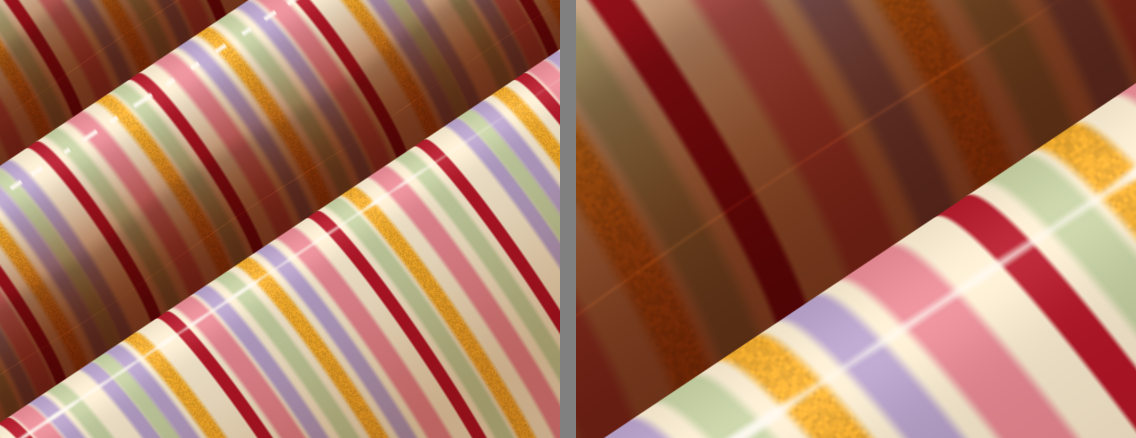
Left, the full canvas; right, a detail of the centre.
Give the GLSL for this pattern, as a Shadertoy shader.

```glsl
const vec2 ROLL_AXIS = vec2(0.832, -0.555);   // along each roll, y pointing down
const vec2 ROLL_DOWN = vec2(0.555, 0.832);    // across each roll, away from its rim
const int ROLLS = 3;
const float FIRST_RIM = -0.173;
const float ROLL_SPACING = 0.488;
const float GLOSS_DEPTH = 0.057;
const float STRIPE_SOFTNESS = 0.005;

// Stripe sequence of one repeat, in canvas heights
const int STRIPES = 25;
const float PERIOD = 1.418;
const float CENTERS[STRIPES] = float[](
    0.0, 0.043, 0.088, 0.138, 0.227, 0.263, 0.297, 0.347, 0.437, 0.490,
    0.540, 0.598, 0.655, 0.710, 0.772, 0.850, 0.900, 0.945, 1.025, 1.093,
    1.145, 1.230, 1.265, 1.300, 1.358);

const int RED = 0, PINK = 1, LILAC = 2, GREEN = 3, GOLD = 4;
const int INKS[STRIPES] = int[](
    RED, PINK, LILAC, GREEN, LILAC, GREEN, LILAC, GOLD, RED, PINK,
    LILAC, GREEN, GOLD, LILAC, PINK, RED, GREEN, GOLD, PINK, GREEN,
    RED, LILAC, GREEN, LILAC, GOLD);
const float HALF_WIDTH[5] = float[](0.0145, 0.024, 0.018, 0.019, 0.018);
const vec3 INK_COLOR[5] = vec3[](
    vec3(0.66, 0.08, 0.14), vec3(0.85, 0.50, 0.54), vec3(0.67, 0.59, 0.74),
    vec3(0.72, 0.76, 0.59), vec3(0.88, 0.62, 0.15));
const vec3 PAPER = vec3(0.91, 0.86, 0.76);
const vec3 FRONT_SHADE = vec3(0.86, 0.78, 0.70);
const vec3 REAR_SHADE = vec3(0.66, 0.39, 0.24);

float hash(vec2 p) {
    p = fract(p * vec2(0.1031, 0.1137));
    p += dot(p, p.yx + 33.33);
    return fract((p.x + p.y) * p.x * 7.31);
}

float noise(vec2 p) {
    vec2 i = floor(p), f = fract(p);
    f = f * f * (3.0 - 2.0 * f);
    return mix(mix(hash(i), hash(i + vec2(1, 0)), f.x),
               mix(hash(i + vec2(0, 1)), hash(i + vec2(1, 1)), f.x), f.y);
}

float band(float distanceToCenter, float halfWidth, float blur) {
    return 1.0 - smoothstep(halfWidth - blur, halfWidth + blur, distanceToCenter);
}

// Printed stripes, with a fine metallic grain in the gold
vec3 stripedPaper(float u, vec2 grainPos, float blur) {
    vec3 color = PAPER;
    float grain = noise(grainPos * 330.0) - 0.5;
    for (int i = 0; i < STRIPES; i++) {
        int ink = INKS[i];
        float d = abs(mod(u - CENTERS[i] + 0.5 * PERIOD, PERIOD) - 0.5 * PERIOD);
        vec3 tone = INK_COLOR[ink];
        if (ink == GOLD) tone *= 1.0 + 0.16 * grain;
        float soft = ink == RED ? 0.5 * blur : blur;
        color = mix(color, tone, band(d, HALF_WIDTH[ink], soft));
    }
    return color;
}

// One cylinder: curved stripes, shading and gloss at a depth below the rim
vec3 rollColor(int roll, float along, float depth, float pixel) {
    bool front = roll == ROLLS - 1;
    float radius = front ? 0.417 : 0.26;
    float bulge = front ? 0.042 : 0.036;
    float across = clamp(1.0 - depth / radius, -1.0, 1.0);
    float s = along - bulge * sqrt(1.0 - across * across);

    // Rear rolls show the sequence mirrored
    float u = front ? s + 0.53 : (roll == 1 ? 1.014 : 0.836) - 1.05 * s;
    float blur = (front ? 1.0 : 1.4) * STRIPE_SOFTNESS + pixel;
    vec3 color = stripedPaper(u, vec2(along, depth), blur);

    if (front) {
        color *= mix(vec3(1.0), FRONT_SHADE, smoothstep(0.08, 0.6, depth));
    } else {
        // Warm shadow, then the neighbour's reflection and contact shade
        color *= mix(vec3(1.0), REAR_SHADE, smoothstep(0.06, 0.40, depth));
        float wave = 0.012 * sin(along * 9.0);
        color *= 1.0 - 0.13 * smoothstep(0.24, 0.29, depth + wave);
        color *= mix(vec3(1.0), vec3(0.82, 0.68, 0.62), smoothstep(0.32, 0.49, depth));
        float crease = band(abs(depth - 0.40 + 0.3 * wave), 0.001, 0.002);
        color += vec3(0.10, 0.05, 0.02) * crease * noise(vec2(along * 14.0, 2.0));
    }

    // Soft sheen and a sharp streak, broken into dashes on the rear rolls
    float offset = depth - GLOSS_DEPTH;
    color += 0.09 * exp(-offset * offset / 0.0025);
    float flicker = noise(vec2(along * 26.0, float(roll) * 7.0));
    float dash = smoothstep(0.55, 0.75, 0.5 + 0.5 * sin(along * 88.0 + 3.0 * flicker));
    float fade = 1.0 - smoothstep(0.45, 0.8, along);
    float strength = front ? (0.55 + 0.45 * flicker) * mix(0.25, 1.0, fade) : 0.9 * dash;
    float thickness = front ? mix(0.002, 0.005, flicker) * mix(0.5, 1.0, fade) : 0.005;
    float streak = band(abs(offset), thickness, 0.003 + pixel);
    return mix(color, vec3(1.0, 0.98, 0.95), streak * strength);
}

void mainImage(out vec4 fragColor, in vec2 fragCoord) {
    float pixel = 1.0 / iResolution.y;
    vec2 p = fragCoord * pixel;
    p.y = 1.0 - p.y;
    float along = dot(p, ROLL_AXIS);
    float down = dot(p, ROLL_DOWN);

    // Layer the rolls from back to front
    vec3 color = vec3(0.0);
    for (int roll = 0; roll < ROLLS; roll++) {
        float depth = down - FIRST_RIM - ROLL_SPACING * float(roll);
        float cover = smoothstep(-pixel, pixel, depth);
        color = mix(color, rollColor(roll, along, depth, pixel), cover);
    }
    fragColor = vec4(clamp(color, 0.0, 1.0), 1.0);
}
```
